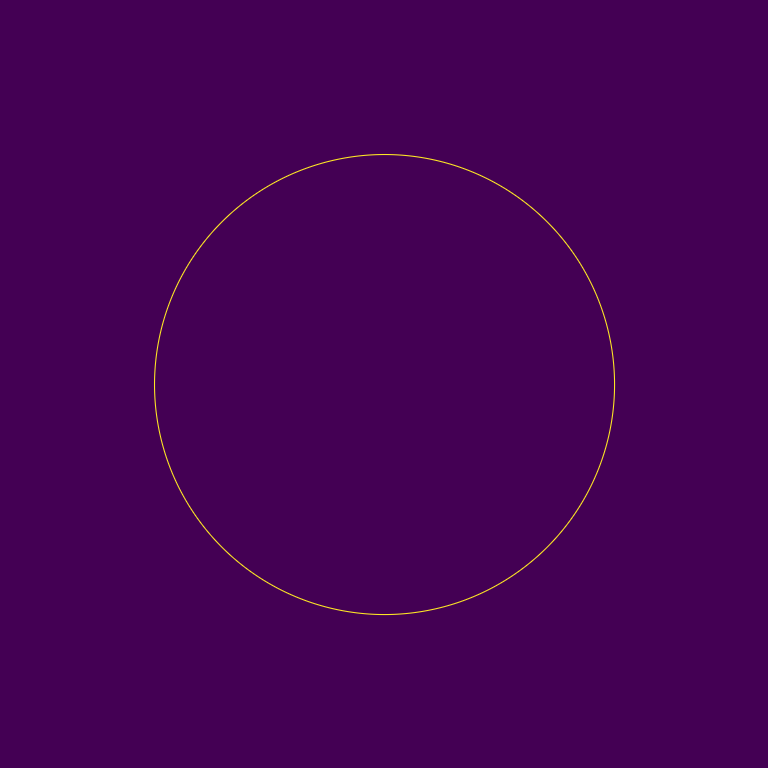
Reproduce this background procedurally as a three.js fragment shader.

```glsl
varying vec2 vUv;

// Signed distance to a circle outline
float circleDistance(vec2 point, vec2 center, float radius) {
  return length(point - center) - radius;
}

// Share of a pixel covered by a line of the given width
float lineCoverage(float dist, float width) {
  float pixel = max(fwidth(vUv.x), 0.0001);
  float overlap = (0.5 * (width + pixel) - abs(dist)) / pixel;
  return clamp(overlap, 0.0, min(1.0, width / pixel));
}

void main() {
  vec3 purple = vec3(0.267, 0.0, 0.329);
  vec3 yellow = vec3(0.993, 0.906, 0.144);

  // Thin ring on a flat ground
  float ringDistance = circleDistance(vUv, vec2(0.5007, 0.4993), 0.2995);
  float ring = lineCoverage(ringDistance, 0.0014);

  gl_FragColor = vec4(mix(purple, yellow, ring), 1.0);
}
```
